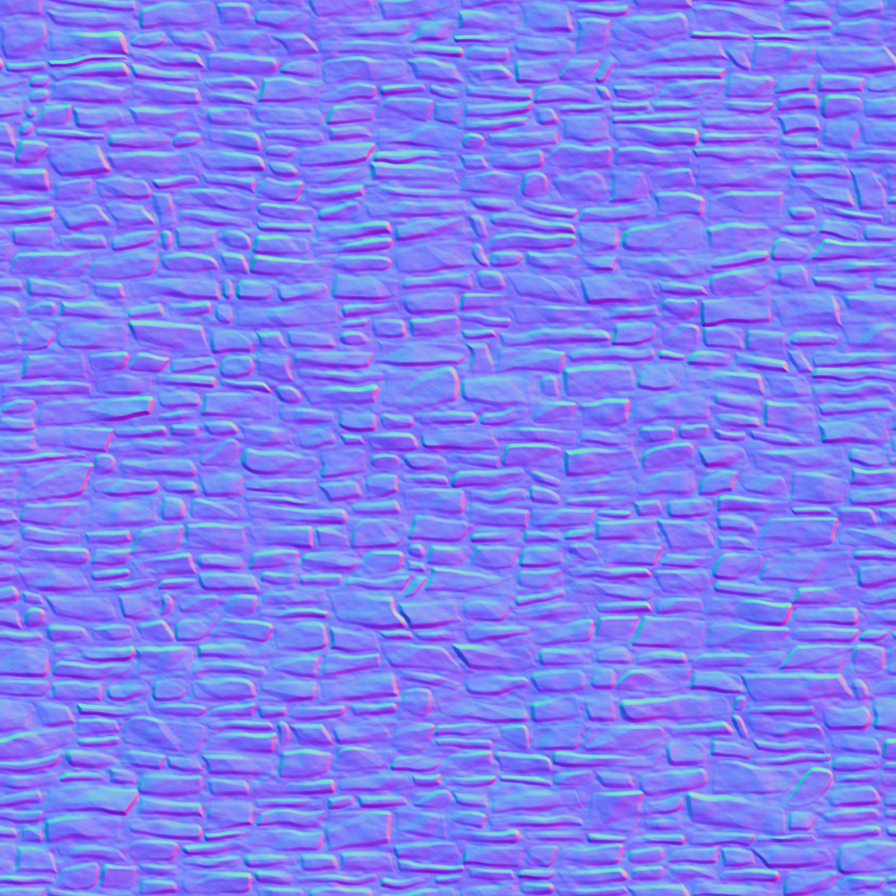
Write a Shadertoy shader that draws this texture map.

```glsl
// Tileable normal map of a dry stone wall with flat, irregular courses.
// Rectangles with staggered joints become crowned, tilted stones in a height
// field; its slopes are then encoded as a tangent-space normal.

const ivec2 GRID = ivec2(14, 36);        // stones across and up, both even
const vec2  JOINT_JITTER = vec2(0.42, 0.35);
const vec2  SPLIT_SIZE = vec2(1.25, 1.28); // larger cells may hold two stones
const float HALF_GAP = 0.0009;
const float BEVEL = 0.0058;
const float STONE_RISE = 0.0027;
const float CROWN = 0.0011;              // doming of the faces
const float SKEW = 0.5;
const float WEDGE = 0.22;
const float TURN = 0.08;
const vec2  TILT = vec2(0.09, 0.22);
const vec2  FACET = vec2(0.2, 0.3);
const vec2  BROAD_WARP = vec2(0.009, 0.0065);
const vec2  FINE_WARP = vec2(0.0035, 0.0025);
const float UNDULATION = 0.004;
const vec3  ROUGHNESS = vec3(0.0011, 0.00036, 0.0001);
const float SAMPLE_STEP = 0.0014;        // slope sampling distance
const float DEPTH_SOFTENING = 0.95;

// Integer hash of a wrapped lattice point, four values in 0..1
vec4 hash(ivec2 cell, ivec2 period, int seed) {
    uvec4 v = uvec4((cell + 4 * period) % period, seed, 7);
    v = v * 1664525u + 1013904223u;
    v.x += v.y * v.w; v.y += v.z * v.x; v.z += v.x * v.y; v.w += v.y * v.z;
    v ^= v >> 16u;
    v.x += v.y * v.w; v.y += v.z * v.x; v.z += v.x * v.y; v.w += v.y * v.z;
    return vec4(v) * exp2(-32.0);
}

// Wrapping value noise, two channels in -1..1
vec2 noise(vec2 uv, ivec2 period, int seed) {
    vec2 p = uv * vec2(period);
    ivec2 c = ivec2(floor(p));
    vec2 f = fract(p);
    f = f * f * f * (f * (f * 6.0 - 15.0) + 10.0);
    vec2 low = mix(hash(c, period, seed).xy, hash(c + ivec2(1, 0), period, seed).xy, f.x);
    vec2 high = mix(hash(c + ivec2(0, 1), period, seed).xy, hash(c + 1, period, seed).xy, f.x);
    return mix(low, high, f.y) * 2.0 - 1.0;
}

// Left and bottom joints of a cell; each joint is shared by two cells,
// so that courses step up and down without leaving holes
vec2 joints(ivec2 cell) {
    int odd = (cell.x + cell.y) & 1;
    float x = hash(cell + ivec2(0, odd), GRID, 1).x;
    float y = hash(cell + ivec2(1 - odd, 0), GRID, 1).y;
    return vec2(cell) + (vec2(x, y) * 2.0 - 1.0) * JOINT_JITTER;
}

// Height of one stone that fills the rectangle from lo to hi
float stone(vec2 p, vec2 lo, vec2 hi, vec4 shape, vec4 slopes) {
    vec2 halfSize = max(0.5 * (hi - lo) - HALF_GAP, 0.001);
    vec2 q = p - 0.5 * (lo + hi);
    vec4 lean = shape * 2.0 - 1.0;
    q += lean.x * TURN * vec2(-q.y, q.x);
    q.x += lean.y * SKEW * q.y;
    float along = clamp(q.x / halfSize.x, -1.0, 1.0);
    halfSize.y *= 1.0 - WEDGE * max(lean.z * along, 0.0);

    // rounded box
    float radius = min(mix(0.003, 0.011, shape.w), 0.9 * min(halfSize.x, halfSize.y));
    vec2 a = abs(q) - halfSize + radius;
    float d = length(max(a, 0.0)) + min(max(a.x, a.y), 0.0) - radius;
    float bevel = min(BEVEL * mix(0.8, 1.25, shape.y), 0.8 * min(halfSize.x, halfSize.y));
    float profile = smoothstep(0.0, 1.0, -d / bevel);

    // two planes meet in a ridge on the crowned face
    vec2 tilt = (slopes.xy * 2.0 - 1.0) * TILT;
    vec2 facet = (slopes.zw * 2.0 - 1.0) * FACET;
    float face = min(dot(q, tilt), dot(q, facet) + 0.0012);
    vec2 r = q / halfSize;
    face += CROWN * (0.6 - r.y * r.y - 0.5 * r.x * r.x);
    float rise = STONE_RISE * mix(0.8, 1.25, shape.z);
    return profile * max(rise + face, 0.45 * rise);
}

float wallHeight(vec2 uv) {
    vec2 broad = noise(uv, ivec2(9, 13), 11);
    vec2 p = uv + BROAD_WARP * broad + FINE_WARP * noise(uv, ivec2(38, 56), 12);
    vec2 scale = vec2(GRID);
    ivec2 home = ivec2(floor(p * scale));
    vec3 grain = vec3(noise(uv, ivec2(46, 84), 13).x,
                      noise(uv, ivec2(105, 170), 14).x,
                      noise(uv, ivec2(230, 330), 15).x);
    float height = 0.0003 + 0.0004 * grain.y; // recessed filling

    for (int j = -1; j <= 1; j++)
    for (int i = -1; i <= 1; i++) {
        ivec2 cell = home + ivec2(i, j);
        vec2 lo = joints(cell);
        vec2 hi = vec2(joints(cell + ivec2(1, 0)).x, joints(cell + ivec2(0, 1)).y);
        vec4 pick = hash(cell, GRID, 2);
        vec2 size = hi - lo;
        vec2 middle = mix(lo, hi, mix(0.36, 0.64, pick.x));
        bool stacked = size.y > SPLIT_SIZE.y && pick.y < 0.6;
        bool beside = !stacked && size.x > SPLIT_SIZE.x && pick.y < 0.6;

        for (int k = 0; k < 2; k++) {
            if (k == 1 && !stacked && !beside) break;
            vec2 a = lo, b = hi;
            if (stacked) { if (k == 0) b.y = middle.y; else a.y = middle.y; }
            if (beside)  { if (k == 0) b.x = middle.x; else a.x = middle.x; }
            height = max(height, stone(p, a / scale, b / scale,
                         hash(cell, GRID, 3 + k), hash(cell, GRID, 5 + k)));
        }
    }
    return height + dot(grain, ROUGHNESS) + UNDULATION * broad.x;
}

void mainImage(out vec4 fragColor, in vec2 fragCoord) {
    vec2 uv = fragCoord / iResolution.xy;
    vec2 e = vec2(SAMPLE_STEP, 0.0);
    vec2 slope = vec2(wallHeight(uv + e.xy) - wallHeight(uv - e.xy),
                      wallHeight(uv + e.yx) - wallHeight(uv - e.yx)) / (2.0 * SAMPLE_STEP);
    vec3 normal = normalize(vec3(-slope, 1.0));
    normal.z *= DEPTH_SOFTENING;
    fragColor = vec4(0.5 + 0.5 * normal, 1.0);
}
```
